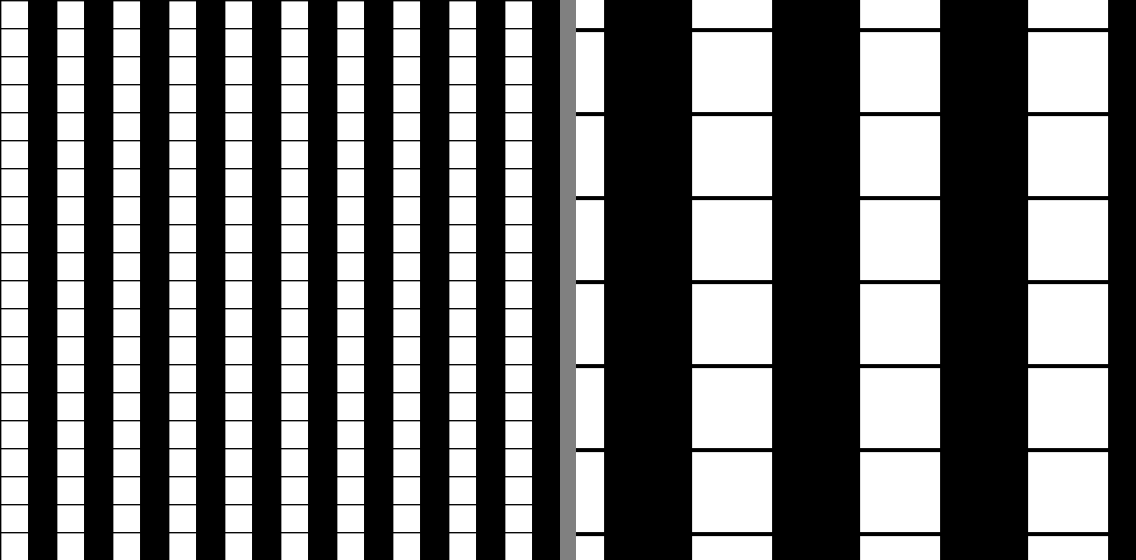
Left: the whole. Right: its middle third, enlarged.
This pattern is drawn by a Shadertoy shader. Its source:

```glsl
// Columns of white squares on black, parted by thin black lines.
// Each axis is a periodic band with pixel-wide smoothed edges; the product
// of both bands gives the squares, and whole repeat counts make it tile.

const vec2 REPEATS = vec2(10.0, 20.0);   // columns across, squares down
const float GRID = 20.0;                 // square cells per canvas side
const float LINE_WIDTH = 0.048;          // dark line, in cells
const float LINE_SHIFT = 0.025;          // line centre past the cell border, in cells
const vec3 INK = vec3(0.0);
const vec3 PAPER = vec3(1.0);

// Distance from x to the nearest of the centres repeated every period
float repeatDistance(float x, float center, float period) {
    return abs(fract((x - center) / period + 0.5) - 0.5) * period;
}

// Coverage of a repeated band, smoothed over one pixel
float band(float x, float center, float period, float halfWidth, float pixel) {
    float edge = repeatDistance(x, center, period) - halfWidth;
    return clamp(0.5 - edge / pixel, 0.0, 1.0);
}

void mainImage(out vec4 fragColor, in vec2 fragCoord) {
    // Cell coordinates, counted from the top left
    vec2 uv = fragCoord / iResolution.xy;
    vec2 cell = vec2(uv.x, 1.0 - uv.y) * GRID;
    vec2 pixel = GRID / iResolution.xy;

    // Squares fill every row but only every other column
    vec2 period = GRID / REPEATS;
    float center = 0.5 + LINE_SHIFT;
    float halfWidth = 0.5 * (1.0 - LINE_WIDTH);
    float square = band(cell.x, center, period.x, halfWidth, pixel.x)
                 * band(cell.y, center, period.y, halfWidth, pixel.y);

    fragColor = vec4(mix(INK, PAPER, square), 1.0);
}
```
